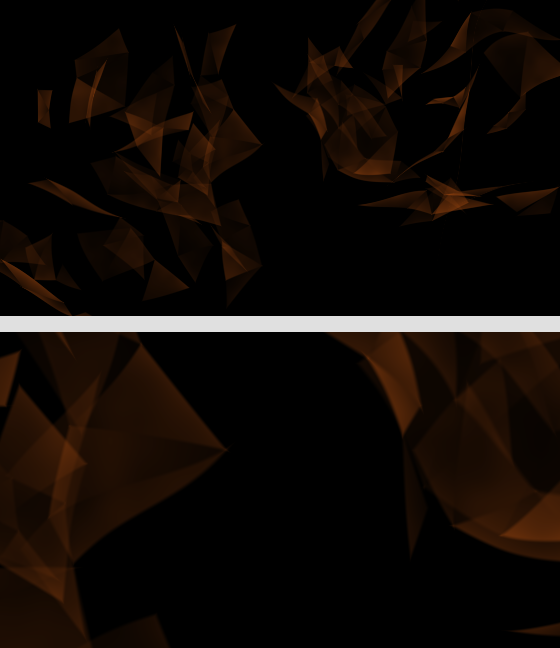
Top, the full canvas; bottom, a detail of the centre.
A Shadertoy shader for this background:

```glsl
// Translucent amber shards drifting on black: crumpled ribbons of triangles,
// scattered around a few regions, shaded per facet and summed as light.
// A gentle warp of the plane bends some of the straight edges.

#define RIBBONS 40
#define REGIONS 8
#define FACETS 5
#define LENGTH_RANGE vec2(0.20, 0.50)
#define HALF_WIDTH_RANGE vec2(0.006, 0.120)
#define LIGHT_RANGE vec2(0.050, 0.220)
#define MISSING_FACETS 0.20
#define EDGE_SOFTNESS 0.0025
#define WARP 0.035
#define GLOW_LIMIT 0.70
#define AMBER vec3(1.0, 0.45, 0.10)

// Region centre (xy) and spread (zw), in units of canvas height
const vec4 REGION[REGIONS] = vec4[REGIONS](
    vec4(0.66, 0.50, 0.15, 0.36), vec4(1.27, 0.84, 0.20, 0.16),
    vec4(0.30, 0.17, 0.30, 0.15), vec4(1.48, 0.36, 0.26, 0.03),
    vec4(1.06, 0.60, 0.12, 0.12), vec4(0.36, 0.73, 0.34, 0.13),
    vec4(1.58, 0.74, 0.20, 0.20), vec4(0.58, 0.38, 0.12, 0.18));
const float HEADING[REGIONS] = float[REGIONS](1.25, 0.85, -0.50, -0.10, -0.80, 1.50, 0.60, -0.90);

vec2 hash2(vec2 p) {
    vec3 q = fract(vec3(p.xyx) * vec3(0.1031, 0.1030, 0.0973));
    q += dot(q, q.yzx + 33.33);
    return fract((q.xx + q.yz) * q.zy);
}

vec2 noise2(vec2 p) {
    vec2 cell = floor(p), f = fract(p);
    f = f * f * (3.0 - 2.0 * f);
    return mix(mix(hash2(cell), hash2(cell + vec2(1, 0)), f.x),
               mix(hash2(cell + vec2(0, 1)), hash2(cell + vec2(1, 1)), f.x), f.y);
}

float cross2(vec2 a, vec2 b) { return a.x * b.y - a.y * b.x; }

float edgeDistance(vec2 p, vec2 a, vec2 b) {
    return cross2(b - a, p - a) / max(length(b - a), 0.0001);
}

// Zigzag vertex of a bent ribbon that tapers at both ends
vec2 ribbonVertex(int k, float seed, vec2 size, float bend) {
    vec2 jitter = hash2(vec2(float(k) + 11.0, seed + 53.0));
    float t = (float(k) + 1.3 * (jitter.x - 0.5)) / float(FACETS + 1) - 0.5;
    float taper = sqrt(max(1.0 - 3.6 * t * t, 0.02));
    float side = (k & 1) == 0 ? -1.0 : 1.0;
    return vec2(t * size.x, side * size.y * taper * (0.2 + 1.2 * jitter.y)
                            + bend * size.x * (t * t - 0.1));
}

// Light of one facet: brightens from its inner corner b to the outer side a-c
float facetLight(vec2 p, vec2 a, vec2 b, vec2 c, vec2 rnd) {
    float winding = cross2(b - a, c - a) < 0.0 ? -1.0 : 1.0;
    float outer = winding * edgeDistance(p, c, a);
    float depth = min(outer, min(winding * edgeDistance(p, a, b),
                                 winding * edgeDistance(p, b, c)));
    if (depth < -EDGE_SOFTNESS || rnd.y < MISSING_FACETS) return 0.0;
    float height = max(winding * edgeDistance(b, c, a), 0.0001);
    float ramp = 1.0 - clamp(outer / height, 0.0, 1.0);
    float rim = 0.6 * step(0.55, rnd.y) * exp(-max(outer, 0.0) / 0.012);
    float level = mix(LIGHT_RANGE.x, LIGHT_RANGE.y, rnd.x * rnd.x);
    return level * (mix(0.55, 1.25, ramp) + rim)
         * smoothstep(-EDGE_SOFTNESS, EDGE_SOFTNESS, depth);
}

float ribbonLight(vec2 p, int index) {
    float seed = float(index);
    int region = index % REGIONS;
    vec4 area = REGION[region];
    // Low-discrepancy placement spreads ribbons evenly over their region
    vec2 place = fract(float(index / REGIONS) * vec2(0.7549, 0.5698)
                       + hash2(vec2(float(region), 3.7))) * 2.0 - 1.0;
    vec2 shape = hash2(vec2(seed, 19.3));
    vec2 turn = hash2(vec2(seed, 41.9)) - 0.5;

    // Move into the ribbon's own frame
    float angle = HEADING[region] + (0.3 + 4.0 * area.w) * turn.x;
    vec2 axis = vec2(cos(angle), sin(angle));
    vec2 q = p - area.xy - place * area.zw;
    q = vec2(dot(q, axis), cross2(axis, q));
    if (dot(q, q) > 0.20) return 0.0;
    vec2 size = vec2(mix(LENGTH_RANGE.x, LENGTH_RANGE.y, shape.x),
                     mix(HALF_WIDTH_RANGE.x, HALF_WIDTH_RANGE.y, shape.y));

    float light = 0.0, bend = 1.5 * turn.y;
    vec2 a = ribbonVertex(0, seed, size, bend);
    vec2 b = ribbonVertex(1, seed, size, bend);
    for (int k = 0; k < FACETS; k++) {
        vec2 c = ribbonVertex(k + 2, seed, size, bend);
        light += facetLight(q, a, b, c, hash2(vec2(seed + 7.0, float(k) + 83.0)));
        a = b;
        b = c;
    }
    // Narrow wisps concentrate more light than broad sheets
    return light * mix(1.8, 0.9, smoothstep(0.0, 0.5, shape.y));
}

void mainImage(out vec4 fragColor, in vec2 fragCoord) {
    vec2 p = fragCoord / iResolution.y;
    vec2 bent = p + WARP * 2.0 * (noise2(p * 4.5) - 0.5);

    float light = 0.0;
    for (int i = 0; i < RIBBONS; i++) light += ribbonLight(bent, i);

    // Smoky mottling, then a soft ceiling on overlaps
    light *= 0.6 + 0.5 * noise2(p * 11.0).x + 0.3 * noise2(p * 31.0).y;
    light = GLOW_LIMIT * (1.0 - exp(-light / GLOW_LIMIT));
    fragColor = vec4(AMBER * light, 1.0);
}
```
